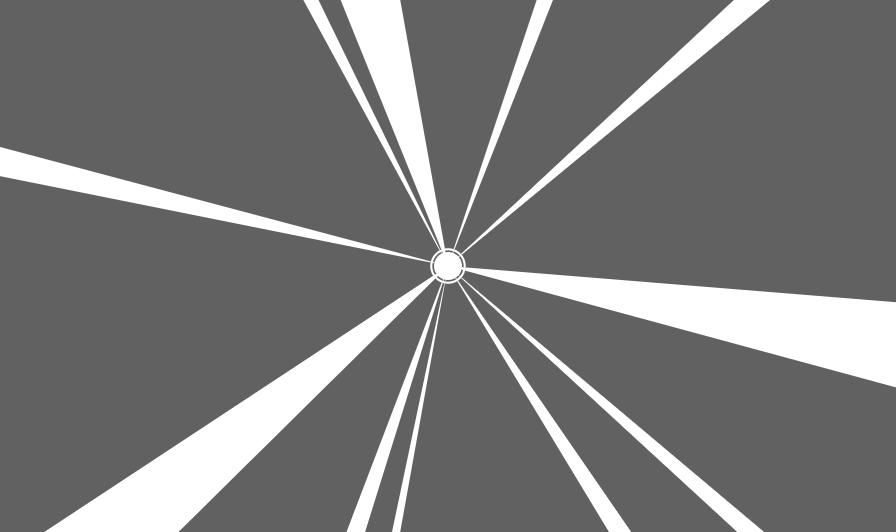
Reproduce this background procedurally as a Shadertoy shader.

```glsl
// White rays of uneven width burst from a ringed hub on a flat grey field.
// Each ray is a thin wedge, stored as axis angle and half spread, with its
// edges smoothed by how much of a pixel-wide strip it covers.

const vec3 FIELD_COLOR = vec3(0.38);
const vec3 RAY_COLOR = vec3(1.0);

// Lengths are fractions of the canvas height.
const vec2 HUB_CENTER = vec2(0.0);
const float DISC_RADIUS = 0.0263;
const float RING_RADIUS = 0.0314;
const float RING_HALF_WIDTH = 0.0020;

// Axis angle and half spread of each ray, in degrees.
const int RAY_COUNT = 11;
const vec2 RAYS[RAY_COUNT] = vec2[RAY_COUNT](
    vec2(-141.00, 5.62), vec2(-109.10, 1.79), vec2(-101.04, 0.85),
    vec2(-57.13, 1.69), vec2(-41.34, 1.26), vec2(-9.89, 5.27),
    vec2(41.25, 1.69), vec2(70.02, 1.55), vec2(106.08, 5.90),
    vec2(117.25, 1.29), vec2(166.89, 1.77)
);

// Share of a pixel-wide strip that lies inside a wedge from the origin.
float rayCoverage(vec2 p, vec2 ray, float pixel) {
    vec2 angles = radians(ray);
    vec2 axis = vec2(cos(angles.x), sin(angles.x));
    float along = dot(p, axis);
    float across = axis.x * p.y - axis.y * p.x;
    float halfWidth = along * tan(angles.y);
    float overlap = min(across + 0.5 * pixel, halfWidth)
                  - max(across - 0.5 * pixel, -halfWidth);
    return clamp(overlap / pixel, 0.0, 1.0);
}

// Smooth fill for a signed distance that is negative inside.
float fill(float distanceToEdge, float pixel) {
    return clamp(0.5 - distanceToEdge / pixel, 0.0, 1.0);
}

void mainImage(out vec4 fragColor, in vec2 fragCoord) {
    float pixel = 1.0 / iResolution.y;
    vec2 p = (fragCoord - 0.5 * iResolution.xy) * pixel - HUB_CENTER;

    // Rays
    float white = 0.0;
    for (int i = 0; i < RAY_COUNT; i++) {
        white = max(white, rayCoverage(p, RAYS[i], pixel));
    }

    // Hub: solid disc inside a fine ring
    float radius = length(p);
    white = max(white, fill(radius - DISC_RADIUS, pixel));
    white = max(white, fill(abs(radius - RING_RADIUS) - RING_HALF_WIDTH, pixel));

    fragColor = vec4(mix(FIELD_COLOR, RAY_COLOR, white), 1.0);
}
```
